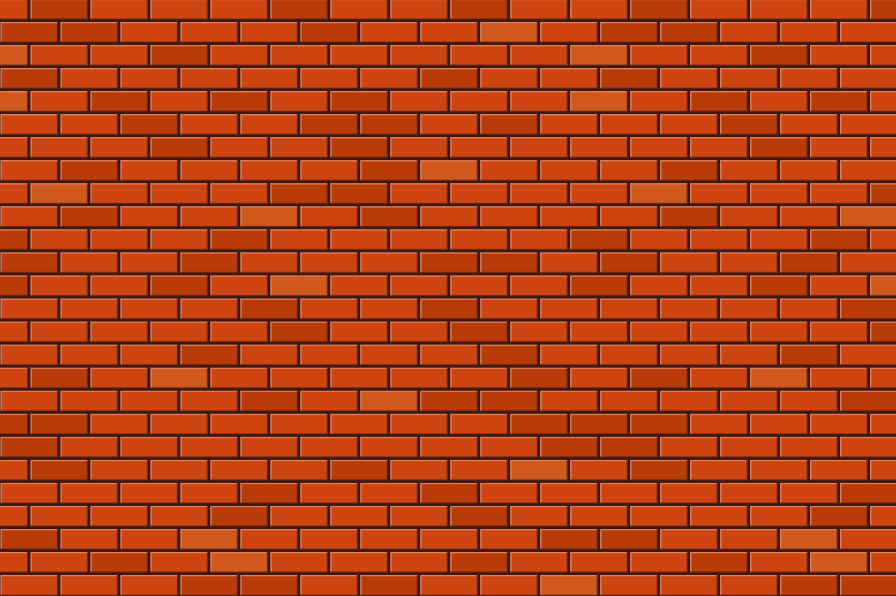
A Shadertoy shader for this texture:

```glsl
#define GRID vec2(14.94, 25.86)   // bricks across, courses down
#define COURSE_SHIFT 0.07         // part of the top course cut off
#define PERIOD 10.0               // bricks before the tints recur
#define JOINT 0.0022              // lengths in canvas heights
#define SHADE 0.0068
#define GLINT 0.0042
#define BRICK vec3(0.812, 0.272, 0.068)
#define BURNT vec3(0.725, 0.235, 0.030)
#define PALE vec3(0.820, 0.350, 0.118)
#define MORTAR vec3(0.250, 0.095, 0.075)
#define HIGHLIGHT vec3(0.880, 0.500, 0.350)

float hash(vec2 p) {
    return fract(sin(dot(p, vec2(127.1, 311.7))) * 43758.5453);
}

// Mostly plain bricks, about one burnt in five, a few pale ones
vec3 brickTint(vec2 id) {
    float column = mod(id.x, PERIOD);
    float group = floor(column / 5.0);
    float burntSlot = floor(5.0 * hash(vec2(group + 3.0, id.y)));
    float paleSlot = floor(PERIOD * hash(vec2(17.0, id.y)));
    bool burnt = abs(column - 5.0 * group - burntSlot) < 0.5
              || hash(vec2(column, id.y + 41.0)) < 0.04;
    bool pale = abs(column - paleSlot) < 0.5 && hash(vec2(29.0, id.y)) < 0.55;
    return pale ? PALE : burnt ? BURNT : BRICK;
}

void mainImage(out vec4 fragColor, in vec2 fragCoord) {
    vec2 uv = fragCoord / iResolution.xy;
    float pixel = 1.0 / iResolution.y;

    // Running bond, counted from the top left
    vec2 p = vec2(uv.x, 1.0 - uv.y) * GRID + vec2(0.0, COURSE_SHIFT);
    p.x -= 0.5 * (1.0 - mod(floor(p.y), 2.0));
    vec2 id = floor(p);

    // Distances to the lit (top, left) and shaded (bottom, right) edges
    vec2 cell = vec2(iResolution.x / iResolution.y, 1.0) / GRID;
    vec2 fromLit = fract(p) * cell;
    vec2 fromShade = cell - fromLit;
    float lit = min(fromLit.x, fromLit.y);
    float shade = min(fromShade.x, fromShade.y);

    // Bevelled face
    vec3 color = brickTint(id);
    color = mix(HIGHLIGHT, color, smoothstep(0.4 * GLINT, GLINT, lit));
    color = mix(MORTAR, color, smoothstep(JOINT, SHADE, shade));

    // Soft start of the brick beside the joint
    color = mix(MORTAR, color, smoothstep(0.0, max(0.0016, 0.8 * pixel), lit));
    fragColor = vec4(color, 1.0);
}
```
